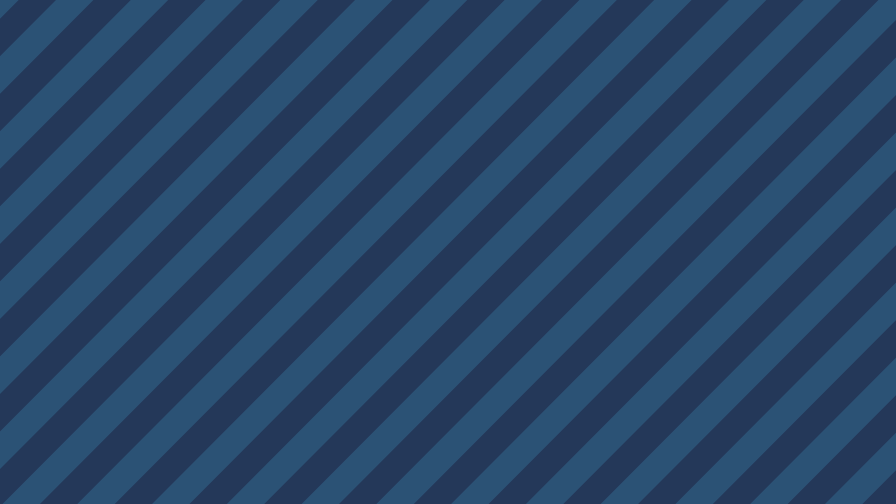
Give the GLSL for this pattern, as a Shadertoy shader.

```glsl
// Lengths are in canvas heights, angles in radians
const vec3  DARK_BLUE    = vec3(0.14, 0.22, 0.35);
const vec3  LIGHT_BLUE   = vec3(0.17, 0.32, 0.46);
const float STRIPE_ANGLE = 0.7835;  // direction across the stripes
const float PERIOD       = 0.1051;  // one light and one dark stripe
const float LIGHT_SHARE  = 0.5;     // light part of each period
const float FIRST_CENTER = 0.1050;  // first light centre from the top left corner

// Signed distance to the nearest light stripe, negative inside
float stripeDistance(float across) {
    float offset = (fract((across - FIRST_CENTER) / PERIOD + 0.5) - 0.5) * PERIOD;
    return abs(offset) - 0.5 * LIGHT_SHARE * PERIOD;
}

void mainImage(out vec4 fragColor, in vec2 fragCoord) {
    // Position measured right and down from the top left corner
    vec2 pos = vec2(fragCoord.x, iResolution.y - fragCoord.y) / iResolution.y;
    float across = dot(pos, vec2(cos(STRIPE_ANGLE), sin(STRIPE_ANGLE)));

    // Edge smoothed over about one pixel
    float halfPixel = 0.6 / iResolution.y;
    float light = 1.0 - smoothstep(-halfPixel, halfPixel, stripeDistance(across));

    fragColor = vec4(mix(DARK_BLUE, LIGHT_BLUE, light), 1.0);
}
```
